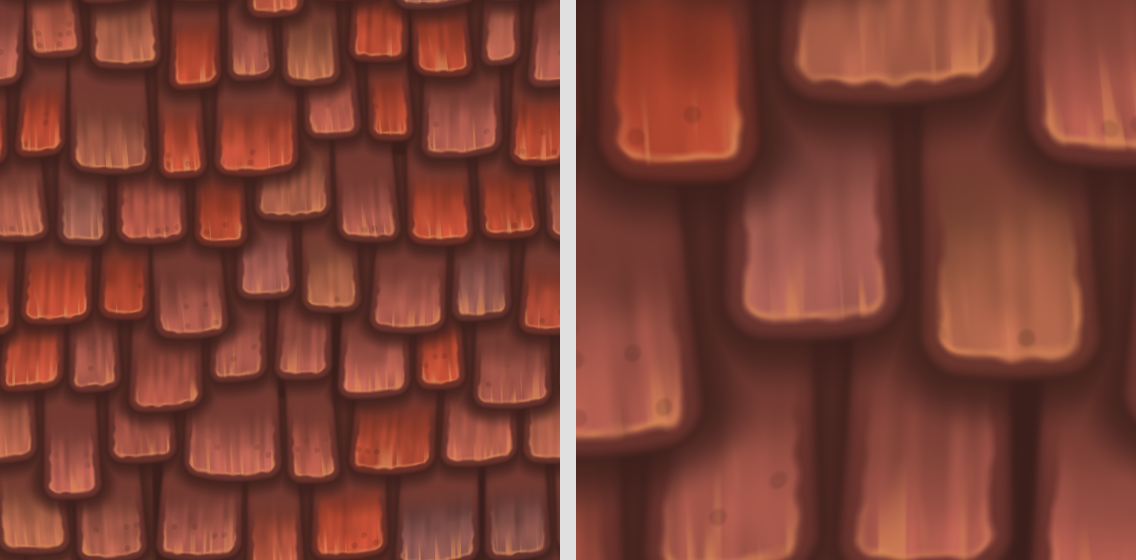
Left, the full canvas; right, a detail of the centre.
Write a WebGL 1 fragment shader that draws this texture.

```glsl
precision highp float;
// Seamless roof of hand-painted clay shingles with soft dark rims and pale brushed lips.

uniform vec2 u_resolution;

const float COLS = 8.0;          // mean shingles across; rows hold seven to nine
const float ROWS = 7.0;          // shingles down
const float FEWEST = 7.45;       // shingles in the lowest row, before rounding down
const float COUNT_STEP = 0.28;   // added per row
const float ROW_SHIFT = 3.0 / 7.0;
const float PITCH = COLS / ROWS; // row spacing, in mean column widths
const float LENGTH = 2.6;        // full shingle, mostly hidden under the row above
const float WIDTH_JITTER = 0.38;
const float DROP_JITTER = 0.60;
const float TILT = 0.18;
const float RISE = 0.06;         // lower edges climb slightly to the right
const float SAG = 0.22;          // lower edges bow downwards
const float LEAN = 0.16;
const float TAPER = 0.05;
const float CORNER = 0.21;
const float GAP = 0.01;
const float RIM = 0.105;
const float SHADOW_REACH = 0.28;

const vec3 SHADOW = vec3(0.235, 0.12, 0.105);
const vec3 RIM_COLOR = vec3(0.415, 0.20, 0.175);
const vec3 UNDER = vec3(0.45, 0.225, 0.19);
const vec3 ROSE = vec3(0.64, 0.33, 0.28);
const vec3 RED = vec3(0.67, 0.265, 0.18);
const vec3 TAN = vec3(0.65, 0.37, 0.27);
const vec3 SLATE = vec3(0.49, 0.31, 0.295);
const vec3 HIGHLIGHT = vec3(0.84, 0.52, 0.33);

vec3 hash3(vec2 p) {
  vec3 q = fract(p.xyx * vec3(0.1031, 0.1030, 0.0973));
  q += dot(q, q.yxz + 33.33);
  return fract((q.xxy + q.yzz) * q.zyx);
}

float noise(vec2 p) {
  vec2 i = floor(p), f = fract(p);
  f *= f * (3.0 - 2.0 * f);
  return mix(mix(hash3(i).x, hash3(i + vec2(1, 0)).x, f.x),
             mix(hash3(i + vec2(0, 1)).x, hash3(i + vec2(1, 1)).x, f.x), f.y);
}

// Left edge of a shingle, in columns of its row
float sideEdge(float column, float row, float count) {
  return column + (hash3(vec2(mod(column, count), row) + 3.0).x - 0.5) * WIDTH_JITTER;
}

// Signed distance to a rounded, tapering slab standing on the origin
float slabDistance(vec2 q, float halfWidth) {
  vec2 extent = vec2(halfWidth - TAPER * clamp(q.y, 0.0, 1.2), 0.5 * LENGTH);
  vec2 e = abs(q - vec2(0.0, 0.5 * LENGTH)) - extent + CORNER;
  return length(max(e, 0.0)) + min(max(e.x, e.y), 0.0) - CORNER;
}

vec3 shingleColor(vec2 q, float d, vec2 id) {
  vec3 r = hash3(id + 41.0);
  vec2 seed = 10.0 + floor(hash3(id + 83.0).xy * 90.0);

  // Clay tint of this shingle
  vec3 clay = mix(ROSE, TAN, smoothstep(0.45, 0.95, r.z));
  clay = mix(clay, RED, smoothstep(0.5, 0.85, r.x));
  clay = mix(clay, SLATE, 0.8 * smoothstep(0.75, 0.95, r.y));
  clay *= 0.93 + 0.14 * fract(r.x * 7.0 + r.z);

  // Brushed face, darker towards the top
  vec3 face = clay * mix(1.1, 0.76, smoothstep(0.15, 1.05, q.y));
  face *= 0.89 + 0.22 * noise(q * vec2(14.0, 1.6) + seed);
  face *= 0.94 + 0.12 * noise(q * 5.0 + seed.yx);

  // Pale strokes rising from the lip
  float stroke = noise(vec2(q.x * 21.0 + q.y, q.y * 1.3) + seed + 20.0);
  float reach = 0.25 + 0.45 * noise(vec2(q.x * 9.0, 0.5) + seed);
  float fade = 1.0 - smoothstep(RIM, RIM + reach, q.y);
  face = mix(face, HIGHLIGHT, 0.75 * fade * smoothstep(0.52, 0.85, stroke));

  // A few faint round pits
  vec3 pit = hash3(floor(q * 7.0) + seed + 57.0);
  float pitDistance = length(fract(q * 7.0) - 0.4 - 0.2 * pit.xy);
  float pitted = step(0.87, pit.z) * step(r.y, 0.5) * (1.0 - smoothstep(0.4, 0.8, q.y));
  face *= 1.0 - 0.12 * pitted * (1.0 - smoothstep(0.2, 0.38, pitDistance));

  // Ragged bright lip along the lower edge
  float inset = -d - RIM + 0.035 * (noise(q * 10.0 + seed) - 0.5);
  float lip = smoothstep(0.0, 0.025, inset) * (1.0 - smoothstep(0.025, 0.075, inset));
  lip *= (1.0 - smoothstep(0.12, 0.45, q.y)) * (0.3 + 0.7 * noise(q * 14.0 + seed.yx));
  face = mix(face, HIGHLIGHT, 0.8 * lip);

  vec3 rim = mix(SHADOW, RIM_COLOR, smoothstep(-0.03, RIM * 0.8, -d));
  rim = mix(rim, rim * clay / ROSE, 0.3);
  rim = mix(rim, UNDER, smoothstep(0.6, 1.1, q.y) * smoothstep(-0.05, 0.15, -d));
  float faceMask = smoothstep(-0.02, 0.04, inset) * (1.0 - smoothstep(0.6, 1.2, q.y));
  return mix(rim, face, faceMask);
}

void main() {
  vec2 p = gl_FragCoord.xy / u_resolution * COLS;
  float baseRow = floor(p.y / PITCH);
  vec3 color = SHADOW;

  // Paint upwards, so each row overlaps the one below
  for (int j = -2; j <= 1; j++) {
    float level = baseRow + float(j);
    float row = mod(level, ROWS);
    float count = floor(FEWEST + COUNT_STEP * row);
    float width = COLS / count;
    float x = p.x / width - fract(row * ROW_SHIFT);
    float nearest = 1e3;
    vec2 local = vec2(0.0), id = vec2(0.0);
    for (int i = -1; i <= 1; i++) {
      float column = floor(x) + float(i);
      float left = sideEdge(column, row, count), right = sideEdge(column + 1.0, row, count);
      vec2 slabId = vec2(mod(column, count), row);
      vec3 r = hash3(slabId + 17.0) - 0.5;
      vec2 q = vec2((x - 0.5 * (left + right)) * width, p.y - level * PITCH - r.x * DROP_JITTER);
      q += vec2(r.z * LEAN * q.y, (r.y * TILT - RISE) * q.x - SAG * min(q.x * q.x, 0.5));
      float d = slabDistance(q, 0.5 * (right - left) * width - GAP);
      if (d < nearest) { nearest = d; local = q; id = slabId; }
    }
    float shade = 1.0 - smoothstep(0.0, SHADOW_REACH, nearest);
    color = mix(color, SHADOW, 0.75 * shade);
    color = mix(color, shingleColor(local, nearest, id), 1.0 - smoothstep(-0.04, 0.025, nearest));
  }
  gl_FragColor = vec4(color, 1.0);
}
```
